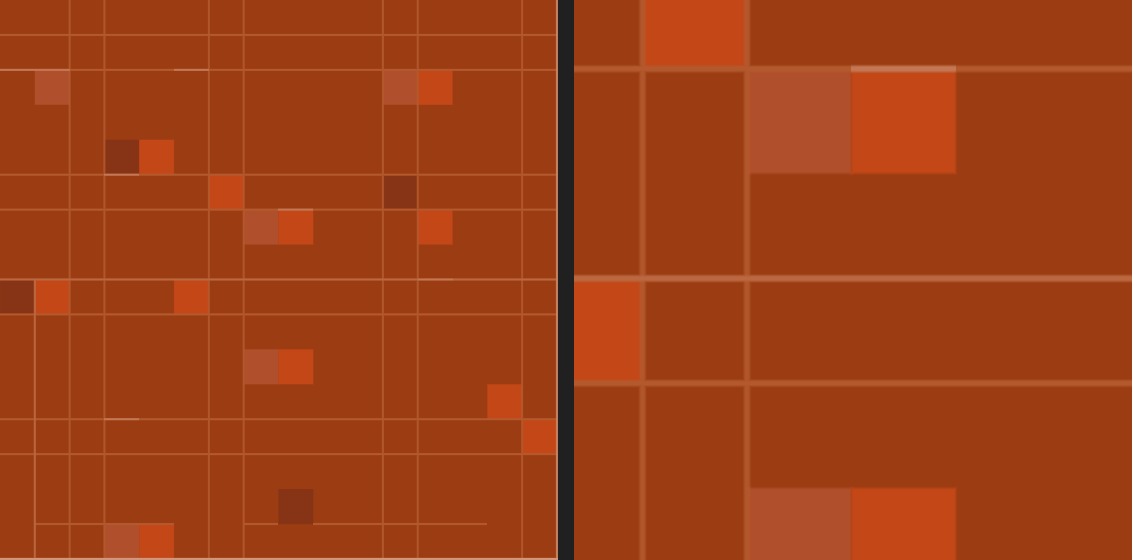
Left, the full canvas; right, a detail of the centre.
Reproduce this pattern procedurally as a WebGL 1 fragment shader.

```glsl
precision highp float;
// Rust coloured grid of fine paired lines with scattered small square tiles.

uniform vec2 u_resolution;

const vec3 GROUND = vec3(0.607, 0.236, 0.070);
const vec3 ORANGE = vec3(0.765, 0.278, 0.090);
const vec3 ROSE   = vec3(0.690, 0.310, 0.170);
const vec3 UMBER  = vec3(0.530, 0.200, 0.085);
const vec3 LINE   = vec3(0.705, 0.350, 0.180);
const vec3 PALE   = vec3(0.840, 0.610, 0.510);

const float CELLS = 16.03;         // cells along each side
const float LAST_LINE = 16.0;      // closing line at the right and the bottom
const float BROKEN_ROW = 15.0;     // row line that is drawn in dashes
const float HALF_COLUMN = 1.0;     // column line that starts halfway down
const float HALF_START = 8.0;      // where it starts, on a brighter row line
const float LINE_CORE = 0.010;     // line profile, in cells
const float LINE_EDGE = 0.049;
const float COLUMN_STRENGTH = 0.88;
const float ROW_STRENGTH = 1.0;
const float TILE_SOFTNESS = 0.022; // in cells
const float PALE_CHANCE = 0.015;   // share of pale dashes on row lines
const float DASH_GLOW = 0.45;      // how pale each accent becomes
const float MIDDLE_GLOW = 0.22;
const float RIGHT_GLOW = 0.6;
const float BOTTOM_GLOW = 0.95;
const int CLUSTERS = 11;
const float SIDE_PAIRS = 6.0;      // clusters with a muted tile on the left
const float ALL_PAIRS = 8.0;       // the next ones step diagonally, then singles
const vec2 SPREAD = vec2(0.7549, 0.5698); // even scatter of the clusters

float hash(vec2 p) {
  return fract(sin(dot(p, vec2(127.1, 311.7))) * 43758.5453);
}

// Coverage of the unit square whose first corner is at "corner"
float tile(vec2 p, vec2 corner) {
  vec2 d = abs(p - corner - 0.5) - 0.5;
  return 1.0 - smoothstep(-TILE_SOFTNESS, TILE_SOFTNESS, max(d.x, d.y));
}

// 1 when line k belongs to one of two line pairs repeated every "period"
float inPair(float k, float period, vec2 starts) {
  float m = floor(mod(k + 0.5, period));
  vec2 hit = step(abs(vec2(m) - starts - 0.5), vec2(0.6));
  return max(hit.x, hit.y);
}

float stroke(float x, float k) {
  return 1.0 - smoothstep(LINE_CORE, LINE_EDGE, abs(x - k));
}

// Tile cover as (orange, rose, umber): side pairs, diagonal steps and singles
vec3 tiles(vec2 p) {
  vec3 cover = vec3(0.0);
  const vec3 O = vec3(1.0, 0.0, 0.0);
  const vec3 R = vec3(0.0, 1.0, 0.0);
  const vec3 U = vec3(0.0, 0.0, 1.0);
  for (int i = 0; i < CLUSTERS; i++) {
    float n = float(i);
    vec2 jitter = 0.07 * vec2(hash(vec2(n, 4.0)), hash(vec2(n, 9.0)));
    vec2 corner = 1.0 + floor(15.0 * fract((n + 0.6) * SPREAD + jitter));
    float third = mod(n, 3.0);
    vec3 muted = third < 1.5 ? R : U;
    if (n < SIDE_PAIRS) {
      cover = max(cover, O * tile(p, corner));
      cover = max(cover, muted * tile(p, corner - vec2(1.0, 0.0)));
      if (i == 0) cover = max(cover, O * tile(p, corner - vec2(2.0, 1.0)));
    } else if (n < ALL_PAIRS) {
      vec3 partner = third < 0.5 ? O : U;
      cover = max(cover, O * tile(p, corner));
      cover = max(cover, partner * tile(p, corner - 1.0));
    } else {
      vec3 single = third < 0.5 ? O : muted;
      cover = max(cover, single * tile(p, corner));
    }
  }
  return cover;
}

void main() {
  // Cell coordinates, counted from the upper left
  vec2 uv = gl_FragCoord.xy / u_resolution;
  vec2 p = vec2(uv.x, 1.0 - uv.y) * CELLS;

  vec3 cover = tiles(p);
  vec3 color = mix(GROUND, UMBER, cover.z);
  color = mix(color, ROSE, cover.y);
  color = mix(color, ORANGE, cover.x);

  // Grid lines, with one broken row and one half column
  vec2 k = floor(p + 0.5);
  float column = floor(p.x);
  float columnOn = inPair(k.x, 9.0, vec2(2.0, 6.0));
  if (k.x == HALF_COLUMN) columnOn = step(HALF_START, p.y);
  float rowOn = inPair(k.y, 7.0, vec2(1.0, 5.0));
  if (k.y == BROKEN_ROW) rowOn *= step(0.5, hash(vec2(column, 31.0)));

  float columnLine = stroke(p.x, k.x) * columnOn;
  float rowLine = stroke(p.y, k.y) * rowOn;
  float line = max(COLUMN_STRENGTH * columnLine, ROW_STRENGTH * rowLine);
  color = mix(color, LINE, line);

  // Pale accents: short dashes, the middle lines and the closing lines
  float dash = rowLine * step(hash(vec2(column, k.y + 40.0)), PALE_CHANCE);
  float middle = max(k.y == HALF_START ? rowLine : 0.0,
                     k.x == HALF_COLUMN ? columnLine : 0.0);
  float glow = max(DASH_GLOW * dash, MIDDLE_GLOW * middle);
  glow = max(glow, RIGHT_GLOW * columnLine * step(LAST_LINE, k.x));
  glow = max(glow, BOTTOM_GLOW * rowLine * step(LAST_LINE, k.y));
  color = mix(color, PALE, glow);

  gl_FragColor = vec4(color, 1.0);
}
```
